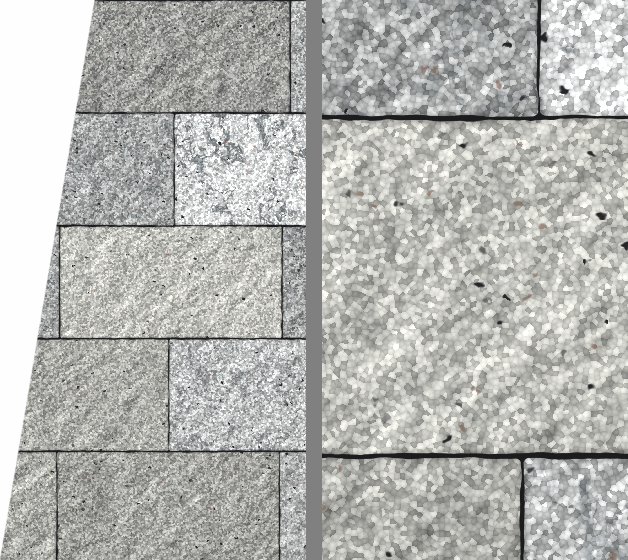
Left, the full canvas; right, a detail of the centre.
Give the GLSL for this texture, as a WebGL 1 fragment shader.

```glsl
precision highp float;
// Running-bond wall of rough grey granite blocks, cut by a slanted white margin.
uniform vec2 u_resolution;

const vec2 BLOCK = vec2(0.3975, 0.2014);      // block pitch, in canvas heights
const vec2 FIRST_JOINT = vec2(0.1016, -0.0075);
const float MARGIN_SLOPE = 0.169;
const vec3 WHITE = vec3(0.995);
const vec3 JOINT = vec3(0.11, 0.11, 0.12);
const vec3 SPECK = vec3(0.15, 0.15, 0.16);
const vec3 RUST = vec3(0.48, 0.36, 0.30);
const vec3 WARM = vec3(1.0, 1.0, 0.97);
const vec3 COOL = vec3(0.99, 1.0, 1.0);
const vec3 VEIN = vec3(0.47, 0.49, 0.50);

float hash(vec2 p) {
  vec3 q = fract(vec3(p.xyx) * 0.1031);
  q += dot(q, q.yzx + 33.33);
  return fract((q.x + q.y) * q.z);
}

float valueNoise(vec2 p) {
  vec2 i = floor(p), f = fract(p);
  f = f * f * (3.0 - 2.0 * f);
  vec2 e = vec2(0.0, 1.0);
  return mix(mix(hash(i), hash(i + e.yx), f.x),
             mix(hash(i + e.xy), hash(i + e.yy), f.x), f.y);
}

float layeredNoise(vec2 p) {
  float sum = 0.0, weight = 0.5;
  for (int i = 0; i < 4; i++) {
    sum += weight * valueNoise(p);
    p = mat2(1.6, 1.2, -1.2, 1.6) * p + 11.7;
    weight *= 0.5;
  }
  return sum / 0.9375;
}

// Cellular noise: x = distance to the nearest point, y = random value of its cell
vec2 cellular(vec2 p) {
  vec2 cell = floor(p), nearest = vec2(9.0, 0.0);
  for (int y = -1; y <= 1; y++) {
    for (int x = -1; x <= 1; x++) {
      vec2 c = cell + vec2(float(x), float(y));
      vec2 point = c + vec2(hash(c), hash(c + 57.3));
      float d = length(point - p);
      if (d < nearest.x) nearest = vec2(d, hash(c + 131.9));
    }
  }
  return nearest;
}

float roundedBox(vec2 p, vec2 halfSize, float radius) {
  vec2 d = abs(p) - halfSize + radius;
  return length(max(d, 0.0)) + min(max(d.x, d.y), 0.0) - radius;
}

float pick(vec3 v, float column) {
  return column < 0.5 ? v.x : (column < 1.5 ? v.y : v.z);
}

// Brightness (x) and strength of veining (y) of each block
vec2 blockCharacter(vec2 id) {
  vec3 tone = vec3(0.68, 0.65, 0.71), veining = vec3(0.1, 0.15, 0.4);
  if (id.y > 0.5) { tone = vec3(0.69, 0.77, 0.75); veining = vec3(0.1, 0.7, 0.5); }
  if (id.y > 1.5) { tone = vec3(0.66, 0.76, 0.66); veining = vec3(0.5, 0.1, 0.6); }
  if (id.y > 2.5) { tone = vec3(0.67, 0.86, 0.86); veining = vec3(0.6, 1.0, 1.0); }
  if (id.y > 3.5) { tone = vec3(0.62, 0.62, 0.73); veining = vec3(0.25, 0.25, 0.6); }
  return vec2(pick(tone, id.x), pick(veining, id.x));
}

// Cleft surface lit from the upper left, with diagonal flaking
float relief(vec2 p) {
  vec2 q = vec2(dot(p, vec2(0.8, 0.6)) * 26.0, dot(p, vec2(-0.6, 0.8)) * 54.0);
  return layeredNoise(q) - layeredNoise(q + vec2(-0.07, 0.22));
}

vec3 granite(vec2 p, vec2 character) {
  vec2 grain = cellular(p * 310.0);
  float grit = 0.34 * (grain.y - 0.5) + 0.16 * (0.42 - grain.x);
  float tone = character.x + grit * mix(0.9, 1.15, character.y);
  tone += 0.6 * relief(p) + 0.07 * (layeredNoise(p * 14.0) - 0.5);
  vec3 color = tone * mix(WARM, COOL, smoothstep(0.1, 0.5, character.y));

  // Short, crooked slate-coloured veins, gathered in patches
  vec2 warp = vec2(layeredNoise(p * 60.0), layeredNoise(p * 60.0 + 19.0));
  float crease = abs(layeredNoise(p * vec2(48.0, 42.0) + 1.6 * warp) - 0.5);
  float patches = smoothstep(0.38, 0.56, valueNoise(p * 34.0 + 7.0));
  float vein = (1.0 - smoothstep(0.025, 0.075, crease)) * patches;
  color = mix(color, VEIN + 0.7 * grit, 0.85 * vein * character.y);

  // Sparse dark pits and rusty crystals with ragged outlines
  vec2 ragged = 0.7 * vec2(valueNoise(p * 330.0), valueNoise(p * 330.0 + 41.0));
  vec2 fleck = cellular(p * vec2(150.0, 175.0) + ragged);
  float spot = 1.0 - smoothstep(0.15, 0.45, fleck.x);
  color = mix(color, SPECK, spot * smoothstep(0.972, 0.99, fleck.y));
  return mix(color, RUST, 0.6 * spot * step(fleck.y, 0.012));
}

void main() {
  vec2 p = gl_FragCoord.xy / u_resolution.y;
  float pixel = 1.0 / u_resolution.y;

  // Courses with half-block offsets that drift a little upwards
  float row = floor((p.y - FIRST_JOINT.y) / BLOCK.y);
  float shift = 0.5 * BLOCK.x * mod(row, 2.0) + 0.0012 * row * row;
  vec2 grid = (p - FIRST_JOINT - vec2(shift, 0.0)) / BLOCK;
  vec2 id = floor(grid) + vec2(1.0, 0.0);
  vec2 local = (fract(grid) - 0.5) * BLOCK;

  // Worn block outline
  vec2 seeded = p + id * vec2(3.7, 5.3);
  float wear = 0.0034 * (layeredNoise(seeded * 60.0) - 0.5);
  float edge = roundedBox(local, 0.5 * BLOCK - vec2(0.0010, 0.0014), 0.003) + wear;

  vec3 color = granite(seeded, blockCharacter(id));
  color *= 1.0 - 0.15 * smoothstep(-0.004, 0.0, edge);
  color = mix(color, JOINT, smoothstep(-0.6 * pixel, 0.6 * pixel, edge));

  // Slanted margin
  float margin = MARGIN_SLOPE * p.y - p.x;
  color = mix(color, WHITE, smoothstep(-pixel, pixel, margin));
  gl_FragColor = vec4(clamp(color, 0.0, 1.0), 1.0);
}
```
